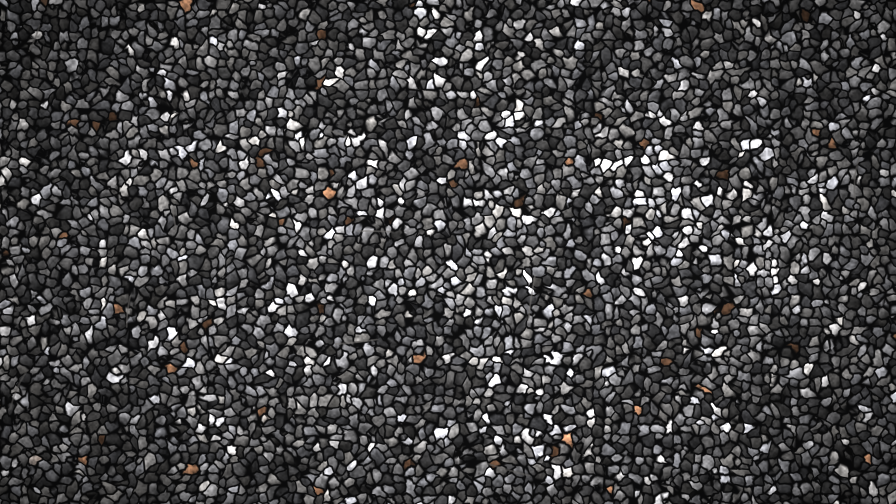
Reproduce this texture procedurally as a WebGL 2 fragment shader.

```glsl
#version 300 es
precision highp float;
// Draws a bed of small angular gravel in dark greys with scattered pale chips.

uniform vec2 u_resolution;
out vec4 fragColor;

const float TAU = 6.28319;

vec3 hash3(vec2 p) {
  vec3 q = fract(p.xyx * vec3(0.1031, 0.1030, 0.0973));
  q += dot(q, q.yxz + 33.33);
  return fract((q.xxy + q.yzz) * q.zyx);
}

float noise(vec2 p) {
  vec2 i = floor(p), f = fract(p);
  f = f * f * (3.0 - 2.0 * f);
  float low = mix(hash3(i).x, hash3(i + vec2(1, 0)).x, f.x);
  float high = mix(hash3(i + vec2(0, 1)).x, hash3(i + vec2(1, 1)).x, f.x);
  return mix(low, high, f.y);
}

mat2 rotation(float a) {
  float c = cos(a), s = sin(a);
  return mat2(c, s, -s, c);
}

// Scaled distance to an irregular five-sided chip: 0 at its centre, 1 at its rim
float chipDistance(vec2 q, vec3 seed) {
  q = rotation(seed.x * TAU) * q * vec2(0.84, 1.18);
  float d = 0.0;
  for (int k = 0; k < 5; k++) {
    float r = fract(seed.y * 7.31 * float(k + 1) + seed.z * 3.7);
    float a = (float(k) + 0.65 * r) * TAU / 5.0;
    float radius = mix(0.5, 0.8, fract(r * 5.3 + seed.x)) * mix(0.85, 1.15, seed.z);
    d = max(d, dot(q, vec2(cos(a), sin(a))) / radius);
  }
  return d;
}

vec3 chipColor(vec2 cell, float patchTone) {
  vec3 r = hash3(cell + 217.0), s = hash3(cell + 91.0);
  float tone = 0.17 + 0.42 * pow(r.x, 1.15);
  float pale = smoothstep(0.86, 0.95, r.y + 0.12 * (patchTone - 0.5));
  tone = mix(tone, 0.72 + 0.28 * r.z, pale);
  vec3 tint = mix(vec3(1.02, 1.0, 0.98), vec3(0.985, 0.99, 1.03), s.x);
  tint = mix(tint, vec3(1.3, 0.95, 0.72), step(0.985, s.y) * (1.0 - pale));
  return tone * tint;
}

vec3 gravel(vec2 uv) {
  vec2 p = uv * 51.0;
  p += 0.25 * (vec2(noise(p * 0.9), noise(p * 0.9 + 40.0)) - 0.5);
  vec2 home = floor(p), topCell = home, topOffset = vec2(0);
  float top = 9.0, under = 9.0;

  // Find the uppermost chip and the next one beneath it
  for (int y = -1; y <= 1; y++) {
    for (int x = -1; x <= 1; x++) {
      vec2 cell = home + vec2(x, y);
      vec3 place = hash3(cell + 13.0);
      vec2 q = p - cell - 0.5 - 0.85 * (place.xy - 0.5);
      float d = chipDistance(q, hash3(cell + 57.0)) + 0.3 * (place.z - 0.5);
      if (d < top) {
        under = top;
        top = d;
        topCell = cell;
        topOffset = q;
      } else {
        under = min(under, d);
      }
    }
  }

  // Facet light, mottled surface and dark crevices
  float patchTone = noise(uv * 7.0 + 3.0);
  vec3 color = chipColor(topCell, patchTone);
  vec2 tilt = hash3(topCell + 151.0).xy - 0.5;
  float light = 1.0 + 0.5 * dot(topOffset, vec2(-0.35, 0.8) + tilt);
  float mottle = 0.6 * noise(p * 2.6 + 11.0) + 0.4 * noise(p * 5.2 + 29.0);
  color *= light * mix(0.62, 1.42, mottle) * mix(0.88, 1.12, patchTone);
  float solid = smoothstep(0.05, 0.46, under - top) * smoothstep(1.25, 0.7, top);
  return mix(vec3(0.045, 0.045, 0.048), color, solid);
}

// Sparse thin stalks lying on the stones
float stalks(vec2 uv, float aspect) {
  float cover = 0.0;
  for (int i = 0; i < 10; i++) {
    vec3 r = hash3(vec2(float(i) * 3.0 + 5.0, 71.0));
    vec2 q = rotation(r.z * TAU) * (uv - r.xy * vec2(aspect, 1.0));
    float reach = mix(0.02, 0.045, fract(r.z * 9.0));
    q.y += 5.0 * q.x * q.x * (r.x - 0.5);
    float d = length(vec2(max(abs(q.x) - reach, 0.0), q.y));
    cover = max(cover, smoothstep(0.0028, 0.0008, d));
  }
  return cover;
}

void main() {
  float aspect = u_resolution.x / u_resolution.y;
  vec3 color = vec3(0);
  for (int i = 0; i < 4; i++) {
    vec2 shift = vec2(i % 2, i / 2) * 0.5 - 0.25;
    vec2 uv = (gl_FragCoord.xy + shift) / u_resolution.y;
    color += 0.25 * mix(gravel(uv), vec3(0.4, 0.39, 0.38), 0.55 * stalks(uv, aspect));
  }

  // Darkened corners
  vec2 v = gl_FragCoord.xy / u_resolution * 2.0 - 1.0;
  color *= 1.2 - 0.34 * dot(v * v, vec2(1.0, 0.85));
  fragColor = vec4(clamp(color, 0.0, 1.0), 1.0);
}
```
